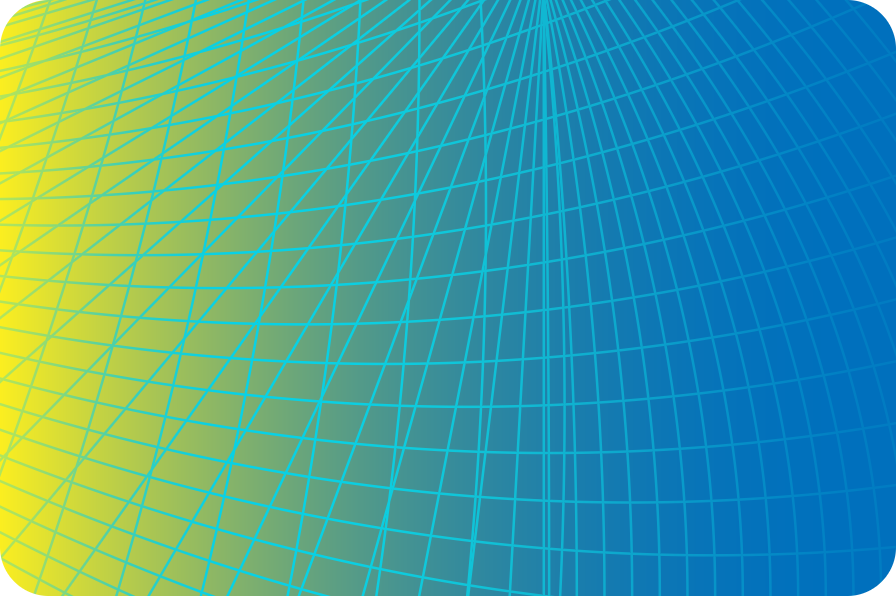
Reproduce this background procedurally as a WebGL 1 fragment shader.

```glsl
precision highp float;
// A rounded card with a yellow to blue gradient under a net of thin cyan curves.
// Four families of parabolas form the net: two fans from a point on the top
// edge, a set of steep ribs and a set of sagging cross curves.

#define ASPECT 1.506
#define APEX_X 0.914
#define LINE_HALF_WIDTH 0.0021
#define CORNER_RADIUS 0.082
#define GRADIENT_END 0.95
#define YELLOW vec3(0.985, 0.935, 0.125)
#define BLUE vec3(0.0, 0.44, 0.74)
#define CYAN vec3(0.03, 0.82, 0.90)

uniform vec2 u_resolution;

float pixelSize;

// Coverage of a curve, from the offset along one axis and the curve's slope.
float stroke(float offset, float slope) {
  float dist = abs(offset) * inversesqrt(1.0 + slope * slope);
  return clamp((LINE_HALF_WIDTH - dist) / pixelSize + 0.5, 0.0, 1.0);
}

// Straight rays that spread down and to the left.
float leftFan(vec2 p) {
  float cover = 0.0;
  for (int i = 0; i < 24; i++) {
    float k = float(i);
    float top = APEX_X - 0.00157 * k * k;
    float run = -0.051 * k - 0.0047 * k * k;
    cover = max(cover, stroke(p.x - top - run * p.y, run));
  }
  return cover;
}

// Rays that bend from the apex until they run straight down.
float rightFan(vec2 p) {
  float cover = 0.0;
  float rise = 1.0 - p.y;
  for (int i = 0; i < 25; i++) {
    float k = float(i);
    float top = APEX_X + 0.00127 * k * k;
    float bottom = APEX_X + 0.009 + 0.0465 * k;
    float bend = bottom - top;
    cover = max(cover, stroke(p.x - bottom + bend * rise * rise, 2.0 * bend * rise));
  }
  return cover;
}

// Steep ribs that lean further over toward the left.
float steepRibs(vec2 p) {
  const float BEND = 0.0745;
  float cover = 0.0;
  for (int i = 0; i < 13; i++) {
    float k = float(i);
    float top = APEX_X - 0.108 * k + 0.00176 * k * k;
    float lean = 0.102 - 0.05 * k;
    float x = top + p.y * (lean - BEND * p.y);
    cover = max(cover, stroke(p.x - x, lean - 2.0 * BEND * p.y));
  }
  return cover;
}

// Cross curves that open out toward the right.
float crossCurves(vec2 p) {
  const float SAG = 0.147;
  float cover = 0.0;
  for (int i = -12; i < 15; i++) {
    float k = float(i);
    float tilt = 0.15 + 0.0404 * k;
    float y = 0.506 + 0.043 * k + p.x * (tilt - SAG * p.x);
    cover = max(cover, stroke(p.y - y, tilt - 2.0 * SAG * p.x));
  }
  return cover;
}

// Signed distance to the rounded card.
float cardDistance(vec2 p) {
  vec2 halfSize = vec2(ASPECT, 1.0) * 0.5;
  vec2 d = abs(p - halfSize) - halfSize + CORNER_RADIUS;
  return length(max(d, 0.0)) + min(max(d.x, d.y), 0.0) - CORNER_RADIUS;
}

void main() {
  // Card space: x to the right, y down, one unit high.
  vec2 uv = gl_FragCoord.xy / u_resolution;
  vec2 p = vec2(uv.x * ASPECT, 1.0 - uv.y);
  pixelSize = 1.0 / u_resolution.y;

  // Background gradient
  float warmth = max(1.0 - uv.x / GRADIENT_END, 0.0);
  vec3 color = mix(BLUE, YELLOW, warmth * warmth);

  // Net, faded at both sides
  float net = max(max(leftFan(p), rightFan(p)), max(steepRibs(p), crossCurves(p)));
  float fade = mix(0.3, 1.0, smoothstep(0.0, 0.4, p.x));
  fade *= 1.0 - 0.9 * smoothstep(0.45, 1.6, p.x);
  color = mix(color, CYAN, net * fade);

  // White outside the rounded corners
  float outside = clamp(cardDistance(p) / pixelSize + 0.5, 0.0, 1.0);
  // Only the corners are cut, so the straight edges stay full
  vec2 edge = min(p, vec2(ASPECT, 1.0) - p);
  outside *= step(max(edge.x, edge.y), CORNER_RADIUS);
  gl_FragColor = vec4(mix(color, vec3(1.0), outside), 1.0);
}
```
